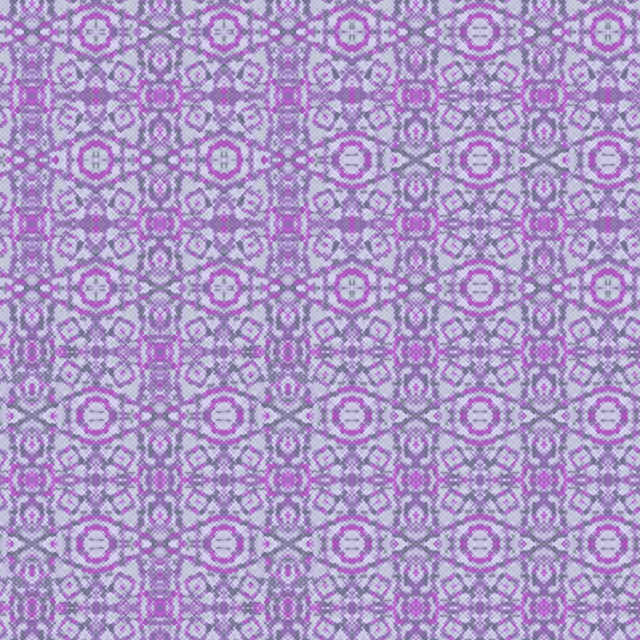
Give the GLSL for this pattern, as a WebGL 2 fragment shader.

```glsl
#version 300 es
precision highp float;
// Lilac kaleidoscope lattice: 5 by 5 mirrored rosettes with beaded lines, varied in mirrored quarters.

uniform vec2 u_resolution;
out vec4 outColor;

const float REPEATS = 5.0;
const float TAU = 6.2831853;
const vec2 ROSETTE_OFFSET = vec2(0.75);  // rosette centre inside each cell
const float LINE_HALF = 0.018;           // line half width, in cells
const float SOFTNESS = 0.008;            // edge blur, in cells
const float BEADS = 26.0;                // bead waves per cell
const float BEAD_WOBBLE = 0.010;
const float SPECK_WOBBLE = 0.024;
const float SPECK_SCALE = 32.0;          // fine specks per cell
const float TONE_SCALE = 20.0;           // colour patches per cell
const float DRIFT_SCALE = 6.0;           // slow change across the canvas
const float GRAIN = 0.13;

const vec3 MIST = vec3(0.73, 0.77, 0.81);
const vec3 PALE_LILAC = vec3(0.79, 0.75, 0.89);
const vec3 LAVENDER = vec3(0.71, 0.65, 0.83);
const vec3 VIOLET = vec3(0.60, 0.47, 0.72);
const vec3 SLATE = vec3(0.49, 0.49, 0.60);
const vec3 ORCHID = vec3(0.71, 0.38, 0.78);

float hash(vec2 p) {
    vec3 h = fract(vec3(p.xyx) * 0.1031);
    h += dot(h, h.yzx + 33.33);
    return fract((h.x + h.y) * h.z);
}

float noise(vec2 p) {
    vec2 i = floor(p), f = fract(p);
    f = f * f * (3.0 - 2.0 * f);
    return mix(mix(hash(i), hash(i + vec2(1, 0)), f.x),
               mix(hash(i + vec2(0, 1)), hash(i + vec2(1, 1)), f.x), f.y);
}

float segment(vec2 p, vec2 a, vec2 b) {
    vec2 ab = b - a;
    return length(p - a - ab * clamp(dot(p - a, ab) / dot(ab, ab), 0.0, 1.0));
}

float ellipse(vec2 p, vec2 radii) {
    return (length(p / radii) - 1.0) * min(radii.x, radii.y);
}

// Distance to the line network in one mirrored quarter cell
float latticeDistance(vec2 q) {
    // Hexagon around the rosette, reaching out to the crossing node
    float d = segment(q, vec2(0.5, 0.0), vec2(0.2, 0.15));
    d = min(d, segment(q, vec2(0.2, 0.15), vec2(0.0, 0.225)));
    d = min(d, segment(q, vec2(0.2, 0.15), vec2(0.215, 0.0)));
    // Upright oval and tilted diamond
    d = min(d, abs(ellipse(q - vec2(0.5, 0.22), vec2(0.075, 0.105))));
    vec2 k = q - vec2(0.205, 0.33);
    k = vec2(k.x - 0.25 * k.y, k.y + 0.25 * k.x);
    d = min(d, abs(mix(length(k), abs(k.x) + abs(k.y), 0.65) - 0.097));
    // Bent column between them
    d = min(d, segment(q, vec2(0.33, 0.1), vec2(0.372, 0.26)));
    d = min(d, segment(q, vec2(0.372, 0.26), vec2(0.35, 0.38)));
    d = min(d, segment(q, vec2(0.35, 0.38), vec2(0.33, 0.5)));
    // Long capsule and the chevron beside it
    d = min(d, abs(ellipse(q - vec2(0.0, 0.5), vec2(0.075, 0.2))));
    d = min(d, segment(q, vec2(0.09, 0.5), vec2(0.2, 0.47)));
    d = min(d, segment(q, vec2(0.2, 0.47), vec2(0.33, 0.5)));
    // Star outline around the bright spot
    d = min(d, segment(q, vec2(0.5, 0.375), vec2(0.43, 0.4)));
    d = min(d, segment(q, vec2(0.43, 0.4), vec2(0.405, 0.5)));
    d = min(d, segment(q, vec2(0.43, 0.4), vec2(0.35, 0.38)));
    return d - LINE_HALF;
}

// Signed distance to the bright accents
float accentDistance(vec2 q) {
    float d = abs(length(q) - 0.127) - 0.02;
    d = min(d, ellipse(q - vec2(0.5), vec2(0.048, 0.068)));
    d = min(d, ellipse(q - vec2(0.5, 0.22), vec2(0.022, 0.042)));
    d = min(d, ellipse(q - vec2(0.0, 0.5), vec2(0.022, 0.11)));
    d = min(d, length(q - vec2(0.33, 0.0)) - 0.027);
    return min(d, length(q - vec2(0.205, 0.33)) - 0.016);
}

void main() {
    vec2 uv = gl_FragCoord.xy / u_resolution;
    vec2 q = abs(fract(uv * REPEATS - ROSETTE_OFFSET + 0.5) - 0.5);
    float soft = SOFTNESS + 0.5 * REPEATS / min(u_resolution.x, u_resolution.y);

    // Drift mirrors about the quarter lines, so repeats differ but stay symmetric
    vec2 quarter = abs(fract(uv + 0.25) - 0.5);
    float drift = noise(quarter * DRIFT_SCALE + 7.0);
    vec2 wave = cos(TAU * BEADS * q + 3.0 * (drift - 0.5));
    float bead = wave.x * wave.y;
    vec2 shift = vec2(drift, 1.0 - drift) * 2.5;
    float tone = noise(q * TONE_SCALE + shift);
    float speck = noise(q * SPECK_SCALE + shift + 11.0);

    float wobble = BEAD_WOBBLE * bead + SPECK_WOBBLE * (speck - 0.5);
    float lines = latticeDistance(q) + wobble;
    float accents = accentDistance(q) + wobble;

    // Mottled ground with a lavender fringe and sparse dark flecks
    vec3 color = mix(MIST, PALE_LILAC, smoothstep(-0.2, 0.2, 0.5 * bead + tone - 0.5));
    color = mix(color, LAVENDER, 1.0 - smoothstep(0.002, 0.02, min(lines, accents)));
    color = mix(color, SLATE, 0.6 * smoothstep(0.28, 0.12, speck));

    // Lines run from orchid through violet to slate
    vec3 ink = mix(ORCHID, VIOLET, smoothstep(0.27, 0.43, tone));
    ink = mix(ink, SLATE, smoothstep(0.64, 0.8, tone + 0.3 * (drift - 0.5)));
    color = mix(color, ink, 1.0 - smoothstep(-soft, soft, lines));
    vec3 accent = mix(ORCHID, VIOLET, smoothstep(0.6, 0.85, tone + 0.8 * max(q.y - q.x, 0.0)));
    color = mix(color, accent, 1.0 - smoothstep(-soft, soft, accents));

    color += GRAIN * (speck - 0.5) + 0.03 * bead;
    outColor = vec4(clamp(color, 0.0, 1.0), 1.0);
}
```
